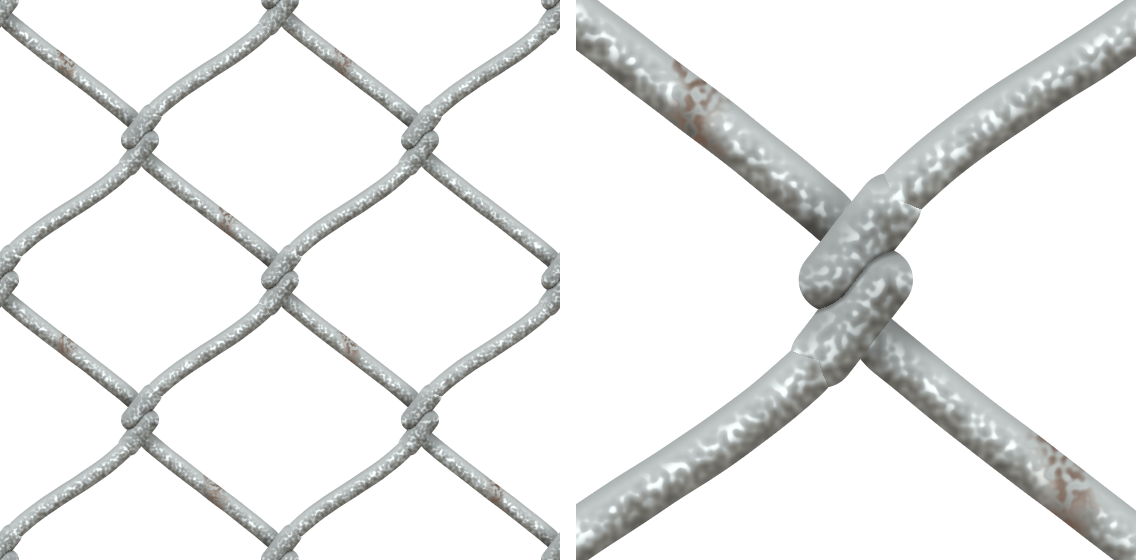
Left, the full canvas; right, a detail of the centre.
A Shadertoy shader for this pattern:

```glsl
// Galvanised chain-link mesh on white: two cells across and two down, each with
// knots at its corners and centre. Wires are cubic arms and capsule hooks around
// the nearest knot, shaded across their width and roughened by wrapping noise.

const float CELLS = 2.0;          // repeats across and down
const float WIRE_RADIUS = 0.0315; // in cells
const float HOOK_RADIUS = 0.038;

vec2 hash2(vec2 p) {
    vec3 q = fract(p.xyx * vec3(0.1031, 0.1030, 0.0973));
    q += dot(q, q.yzx + 33.33);
    return fract((q.xx + q.yz) * q.zy);
}

vec2 gradientAt(vec2 lattice, float period) {
    float angle = 6.2832 * hash2(mod(lattice, period) + 7.0).x;
    return vec2(cos(angle), sin(angle));
}

// Gradient noise that wraps after a whole number of lattice steps
float wrapNoise(vec2 uv, float period) {
    vec2 p = uv * period, i = floor(p), f = p - i;
    vec2 e = vec2(0.0, 1.0);
    vec2 w = f * f * f * (f * (f * 6.0 - 15.0) + 10.0);
    float a = dot(gradientAt(i, period), f);
    float b = dot(gradientAt(i + e.yx, period), f - e.yx);
    float c = dot(gradientAt(i + e.xy, period), f - e.xy);
    float d = dot(gradientAt(i + e.yy, period), f - e.yy);
    return mix(mix(a, b, w.x), mix(c, d, w.x), w.y);
}

// Offset from the centreline of an arm running to the upper right knot
vec2 armOffset(vec2 q, float start, float slope, float bend) {
    float x = clamp(q.x, start, 0.5 - start);
    float t = x - 0.25;
    float rise = q.y - 0.25 - t * (slope + bend * t * t);
    float tangent = slope + 3.0 * bend * t * t;
    return vec2(-tangent, 1.0) * rise / (1.0 + tangent * tangent) + vec2(q.x - x, 0.0);
}

vec2 segmentOffset(vec2 q, vec2 a, vec2 b) {
    vec2 ab = b - a;
    return q - a - ab * clamp(dot(q - a, ab) / dot(ab, ab), 0.0, 1.0);
}

// Front strand: arm plus the hook it ends in, as offset and radius
vec3 frontStrand(vec2 q) {
    vec2 arm = armOffset(q, 0.04, 0.64, 2.7);
    vec2 hook = segmentOffset(q, vec2(0.04, 0.09), vec2(-0.03, 0.0));
    bool onArm = length(arm) - WIRE_RADIUS < length(hook) - HOOK_RADIUS;
    return onArm ? vec3(arm, WIRE_RADIUS) : vec3(hook, HOOK_RADIUS);
}

float edgeDistance(vec3 strand) {
    return length(strand.xy) - strand.z;
}

// Zinc lit from above: pale top, sparkling ridge, dull warm underside
vec3 zinc(vec3 strand, float mottle, float speckle) {
    float v = 1.2 * strand.y / strand.z;
    float shade = mix(0.43, 0.79, smoothstep(-0.95, 0.25, v + 0.35 * mottle + 0.25 * speckle));
    shade -= 0.10 * smoothstep(0.5, 1.1, v);
    shade += 0.20 * exp(-7.0 * v * v) * smoothstep(0.0, 0.4, speckle);
    shade += 0.10 * speckle * (1.0 - smoothstep(0.2, 0.7, v));
    vec3 tint = mix(vec3(1.0, 0.99, 0.94), vec3(0.965, 1.0, 0.995), smoothstep(0.45, 0.72, shade));
    return tint * shade;
}

// One rust patch at a random place on some of the falling wires
float rustMask(vec2 p, float mottle, float speckle) {
    vec2 square = mod(floor(p * 2.0), 2.0 * CELLS);
    vec2 rnd = hash2(square + 3.0);
    float along = abs(fract(p.x * 2.0) - mix(0.3, 0.7, rnd.x));
    float patchy = 1.0 - smoothstep(0.01, 0.09, along + 0.06 * mottle);
    return patchy * step(0.35, rnd.y) * smoothstep(-0.35, 0.35, speckle);
}

void mainImage(out vec4 fragColor, in vec2 fragCoord) {
    vec2 uv = fragCoord / iResolution.xy;
    vec2 p = uv * CELLS;
    float pixel = CELLS / min(iResolution.x, iResolution.y);

    // Position relative to the nearest knot
    vec2 corner = p - floor(p + 0.5);
    vec2 centre = p - 0.5 - floor(p);
    vec2 q = dot(corner, corner) < dot(centre, centre) ? corner : centre;

    // Surface roughness
    float mottle = wrapNoise(uv, 48.0);
    float speckle = wrapNoise(uv, 176.0) + 0.6 * wrapNoise(uv, 88.0);
    float wobble = 0.0015 * wrapNoise(uv, 24.0);

    // Falling wires behind, darkened where they enter the knot
    vec2 flipped = vec2(-q.x, q.y);
    float side = flipped.x + flipped.y < 0.0 ? -1.0 : 1.0;
    vec2 backOffset = side * armOffset(side * flipped, 0.02, 0.76, 0.6);
    vec3 back = vec3(backOffset, WIRE_RADIUS);
    vec3 backColor = zinc(back, mottle, speckle);
    backColor *= mix(0.68, 1.0, smoothstep(0.06, 0.15, length(q)));
    backColor = mix(backColor, vec3(0.40, 0.29, 0.23), 0.75 * rustMask(p, mottle, speckle));

    // Rising wires in front, hooked past each other with a dark seam
    vec3 upper = frontStrand(q);
    vec3 lower = frontStrand(-q);
    lower.xy = -lower.xy;
    float upperEdge = edgeDistance(upper), lowerEdge = edgeDistance(lower);
    vec3 front = upperEdge < lowerEdge ? upper : lower;
    vec3 frontColor = zinc(front, mottle, speckle);
    frontColor *= mix(0.86, 1.0, smoothstep(0.06, 0.13, length(q)));
    frontColor *= mix(0.68, 1.0, smoothstep(0.0, 0.012, abs(upperEdge - lowerEdge)));

    // Layers over white
    float backCover = clamp(0.5 - (edgeDistance(back) + wobble) / pixel, 0.0, 1.0);
    float frontCover = clamp(0.5 - (min(upperEdge, lowerEdge) + wobble) / pixel, 0.0, 1.0);
    vec3 color = mix(vec3(1.0), backColor, backCover);
    color = mix(color, frontColor, frontCover);
    fragColor = vec4(clamp(color, 0.0, 1.0), 1.0);
}
```
